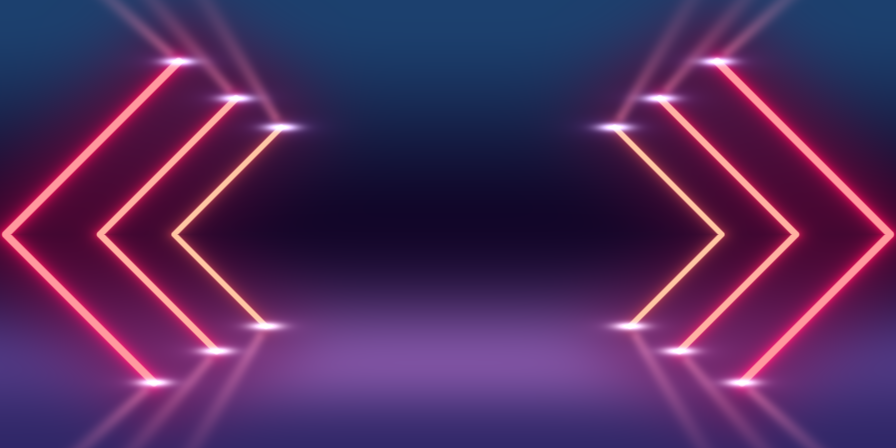
Write a Shadertoy shader that draws this background.

```glsl
#define CHEVRONS 3
#define OUTER_TIP 0.987     // distance of the widest tip from the centre line
#define SHRINK 0.787        // size ratio between neighbouring chevrons
#define AXIS_Y 0.4766       // height of the tips
#define TOP_REACH 0.391     // arm heights relative to the tip distance
#define BOTTOM_REACH 0.335
#define TUBE_WIDTH 0.0085
#define HAZE_RADIUS 0.13
#define FLOOR_Y 0.19        // brightest line of the floor

const vec3 VOID = vec3(0.060, 0.014, 0.145);
const vec3 SKY = vec3(0.110, 0.250, 0.430);
const vec3 INDIGO = vec3(0.180, 0.150, 0.400);
const vec3 VIOLET = vec3(0.490, 0.320, 0.630);
const vec3 DIM_VIOLET = vec3(0.300, 0.220, 0.510);
const vec3 WINE = vec3(0.400, 0.030, 0.220);
const vec3 CRIMSON = vec3(0.880, 0.030, 0.330);
const vec3 MAGENTA = vec3(1.000, 0.100, 0.480);
const vec3 ROSE = vec3(1.000, 0.600, 0.620);
const vec3 PEACH = vec3(1.000, 0.780, 0.640);
const vec3 STREAK = vec3(0.620, 0.300, 0.360);

float gauss(float x) {
    return exp(-x * x);
}

vec3 screenBlend(vec3 a, vec3 b) {
    return 1.0 - (1.0 - a) * (1.0 - clamp(b, 0.0, 1.0));
}

// Dark hall between a blue sky and a violet floor
vec3 backdrop(vec2 p) {
    vec3 wall = mix(VOID, SKY, smoothstep(0.47, 0.97, p.y));
    vec3 base = p.y < FLOOR_Y ? INDIGO : wall;
    float spread = p.y < FLOOR_Y ? 0.11 : 0.16;
    vec3 shine = mix(VIOLET, DIM_VIOLET, smoothstep(0.25, 1.0, p.x));
    return mix(base, shine, gauss((p.y - FLOOR_Y) / spread));
}

// Distance to a pair of 45 degree arms meeting at the tip
float chevronDistance(vec2 p, float tip, float reach) {
    vec2 q = vec2(tip - p.x, abs(p.y - AXIS_Y));
    float along = clamp(0.5 * (q.x + q.y), 0.0, reach);
    return length(q - along);
}

// Soft beam leaving the arm's end, fading as it goes
float streak(vec2 v, vec2 dir) {
    float along = dot(v, dir);
    float across = dot(v, vec2(-dir.y, dir.x));
    float fade = smoothstep(0.0, 0.03, along) * exp(-along / 0.22);
    return fade * gauss(across / (0.012 + 0.03 * max(along, 0.0)));
}

// Flat flare with a white heart and violet rim
vec3 flare(vec2 v, float side) {
    vec3 rim = mix(vec3(0.85, 0.40, 0.85), vec3(0.55, 0.35, 1.0), step(0.0, side));
    float heart = gauss(length(v / vec2(0.036, 0.0085)));
    float halo = exp(-length(v * vec2(1.0, 3.6)) / 0.036);
    return vec3(1.0, 0.93, 1.0) * heart + 0.75 * rim * halo;
}

void mainImage(out vec4 fragColor, in vec2 fragCoord) {
    // Mirrored about the vertical centre line, height = 1
    vec2 p = vec2(abs(fragCoord.x - 0.5 * iResolution.x), fragCoord.y) / iResolution.y;
    float pixel = 1.0 / iResolution.y;
    vec3 col = backdrop(p);
    float lower = smoothstep(AXIS_Y, 0.15, p.y);

    // Broad haze lies beneath every tube
    float tip = OUTER_TIP;
    float clearance = 1.0;
    for (int i = 0; i < CHEVRONS; i++) {
        float reach = tip * (p.y > AXIS_Y ? TOP_REACH : BOTTOM_REACH);
        float d = chevronDistance(p, tip, reach);
        float strength = 0.62 - 0.15 * float(i);
        clearance *= 1.0 - strength * gauss(d / HAZE_RADIUS);
        tip *= SHRINK;
    }
    col = mix(col, WINE + 0.12 * lower * vec3(0.5, 0.5, 1.0), 1.0 - clearance);

    // Tubes, beams and flares
    tip = OUTER_TIP;
    for (int i = 0; i < CHEVRONS; i++) {
        float inner = float(i) / float(CHEVRONS - 1);
        float side = p.y > AXIS_Y ? 1.0 : -1.0;
        float reach = tip * (side > 0.0 ? TOP_REACH : BOTTOM_REACH);
        float d = chevronDistance(p, tip, reach);
        vec2 v = p - vec2(tip - reach, AXIS_Y + side * reach);

        vec2 dir = normalize(vec2(mix(1.1, 0.6, inner), side));
        col = screenBlend(col, STREAK * 0.8 * streak(v, dir));

        float halfWidth = TUBE_WIDTH * mix(1.0, 0.72, inner);
        vec3 glow = mix(CRIMSON, MAGENTA, lower);
        glow = mix(glow, vec3(0.75, 0.30, 0.30), 0.75 * inner * inner);
        float aura = exp(-max(d - halfWidth, 0.0) / 0.013);
        col = mix(col, glow, aura * mix(0.85, 0.6, inner));

        float core = 1.0 - smoothstep(halfWidth - pixel, halfWidth + pixel, d);
        col = mix(col, mix(ROSE, PEACH, inner), core);
        col = screenBlend(col, flare(v, side));
        tip *= SHRINK;
    }
    fragColor = vec4(clamp(col, 0.0, 1.0), 1.0);
}
```
